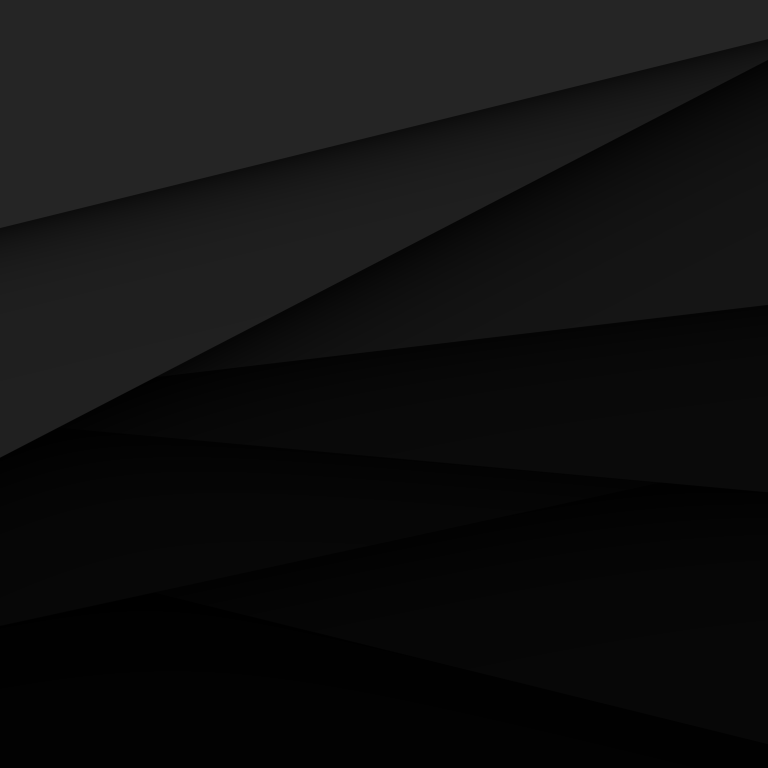
Write a WebGL 1 fragment shader that draws this background.

```glsl
precision highp float;
// Dark overlapping paper sheets with slanted edges and soft shadows below them.

#define TOP_TONE 0.145
#define SECOND_TONE 0.124
#define THIRD_TONE 0.083
#define FOURTH_TONE 0.039
#define FIFTH_TONE 0.027
#define SIXTH_TONE 0.027
#define BASE_TONE 0.008
#define EDGE_PIXELS 0.7

uniform vec2 u_resolution;

// Signed distance above the line through (0, leftY) and (1, rightY).
float heightAbove(vec2 p, float leftY, float rightY) {
  float slope = rightY - leftY;
  return (p.y - leftY - slope * p.x) / sqrt(1.0 + slope * slope);
}

// Shade what lies below the sheet, then cover everything above its edge.
float laySheet(float under, float dist, float tone, float shadow, float spread) {
  float depth = max(-dist, 0.0) / spread;
  float shaded = under * (1.0 - shadow * exp(-depth));
  float softness = EDGE_PIXELS / min(u_resolution.x, u_resolution.y);
  return mix(shaded, tone, smoothstep(-softness, softness, dist));
}

void main() {
  vec2 p = gl_FragCoord.xy / u_resolution;
  float tone = BASE_TONE;

  // Lower sheets, nearly black
  tone = laySheet(tone, heightAbove(p, 0.278, 0.031), SIXTH_TONE, 0.75, 0.05);
  tone = laySheet(tone, heightAbove(p, 0.185, 0.402), FIFTH_TONE, 0.75, 0.07);
  tone = laySheet(tone, heightAbove(p, 0.450, 0.359), FOURTH_TONE, 0.65, 0.045);

  // Upper sheets, grey with stronger shadows
  tone = laySheet(tone, heightAbove(p, 0.485, 0.603), THIRD_TONE, 0.60, 0.045);
  tone = laySheet(tone, heightAbove(p, 0.404, 0.922), SECOND_TONE, 0.75, 0.06);
  tone = laySheet(tone, heightAbove(p, 0.703, 0.949), TOP_TONE, 0.62, 0.038);

  gl_FragColor = vec4(vec3(tone), 1.0);
}
```
